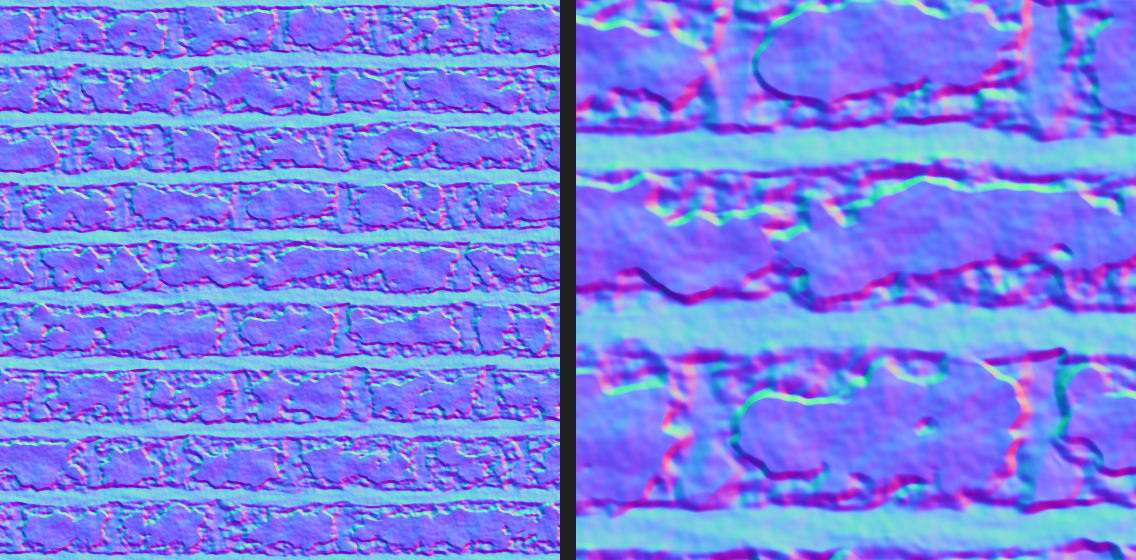
Left: the whole. Right: its middle third, enlarged.
A Shadertoy shader for this texture map:

```glsl
#define ROWS 9.0
#define ROW_BULGE 0.024    // taller courses in the lower half
#define BED_HALF 0.0115    // half width of a horizontal mortar bed
#define BED_SLOPE 0.7      // upward facing tilt of the bed
#define JOINT_HALF 0.011   // half width of a vertical joint
#define JITTER 0.36        // spread of joint positions, in bricks
#define FACE_RISE 0.0068   // height of brick face above its rim
#define FACE_TILT 0.13
#define CHIP 0.029         // raggedness of face outlines
#define ROUGH 0.015        // relief of the broken rim
#define GRAIN 0.001
#define SAMPLE_STEP 0.001

const float BRICKS[9] = float[9](5.0, 5.0, 5.0, 5.0, 4.0, 5.0, 6.0, 5.0, 5.0);
const float PHASE[9] = float[9](0.01, 0.14, 0.04, 0.03, 0.05, 0.04, 0.11, 0.15, 0.07);

float hash(vec2 p) {
    vec3 q = fract(p.xyx * vec3(0.1031, 0.1030, 0.0973));
    q += dot(q, q.yzx + 33.33);
    return fract((q.x + q.y) * q.z);
}

float corner(vec2 cell, vec2 offset, vec2 freq, vec2 f) {
    float angle = 6.2832 * hash(mod(cell + offset, freq) + freq * 1.7);
    return dot(vec2(cos(angle), sin(angle)), f - offset);
}

// Gradient noise that tiles over the unit square, freq cells per side
float gradNoise(vec2 p, vec2 freq) {
    p *= freq;
    vec2 cell = floor(p), f = p - cell;
    vec2 u = f * f * f * (f * (f * 6.0 - 15.0) + 10.0);
    return mix(mix(corner(cell, vec2(0, 0), freq, f), corner(cell, vec2(1, 0), freq, f), u.x),
               mix(corner(cell, vec2(0, 1), freq, f), corner(cell, vec2(1, 1), freq, f), u.x), u.y);
}

// Distance to the nearest vertical joint of a course; a few joints are filled in
float jointDistance(float x, float row) {
    float count = BRICKS[int(row)];
    float u = (x - PHASE[int(row)]) * count;
    float nearest = 1.0;
    for (float k = -1.0; k <= 1.0; k++) {
        float id = floor(u + 0.5) + k;
        vec2 key = vec2(mod(id, count), row);
        float centre = id + JITTER * (hash(key + 17.0) - 0.5);
        float filled = step(0.95, hash(key + 53.0));
        nearest = min(nearest, abs(u - centre) / count + filled);
    }
    return nearest;
}

float height(vec2 p) {
    // Shared noise layers
    float grain = gradNoise(p, vec2(90.0)) + 0.6 * gradNoise(p, vec2(150.0));
    float streak = gradNoise(p, vec2(24.0, 76.0));
    float mid = gradNoise(p, vec2(34.0, 38.0));
    float fine = gradNoise(p + 0.006 * vec2(mid, streak), vec2(66.0, 78.0));

    // Wavy courses
    vec2 q = p;
    q.y += 0.011 * gradNoise(p, vec2(5.0, 9.0)) + 0.004 * gradNoise(p, vec2(17.0, 18.0));
    q.x += 0.012 * gradNoise(p, vec2(11.0, 30.0)) + 0.004 * mid;
    float swell = sin(3.14159 * q.y);
    float course = ROWS * (q.y - ROW_BULGE * swell * swell);
    float row = mod(floor(course), ROWS);
    float rise = (fract(course) - 0.5) / ROWS;            // height from the brick centre
    float fromBed = (fract(course + 0.5) - 0.5) / ROWS;   // signed distance to a bed
    float fromJoint = jointDistance(q.x, row);

    // Brick face with a chipped, round cornered outline inside a broken rim
    vec2 margin = vec2(fromJoint - JOINT_HALF, abs(fromBed) - BED_HALF);
    float inside = 0.03 - length(max(0.03 - margin, 0.0));
    float chips = 0.7 * gradNoise(p, vec2(8.0, 13.0)) + gradNoise(p, vec2(20.0, 23.0))
                + 0.65 * mid + 0.3 * fine + 0.1 * grain;
    float face = smoothstep(0.0, 0.011, inside - 0.010 + CHIP * chips);
    float lumps = 0.006 * gradNoise(p, vec2(22.0, 26.0)) + 0.003 * mid + 0.0007 * fine;
    float rim = ROUGH * (0.35 * mid + 0.35 * streak + 0.5 * fine + 0.12 * grain);
    float brick = FACE_TILT * rise + mix(rim, FACE_RISE + lumps, face);

    // Smoother mortar in the vertical joints
    float joint = -0.05 * rise - 0.001 + 0.004 * gradNoise(p, vec2(60.0, 24.0)) + 0.002 * fine;
    float jointEdge = fromJoint - JOINT_HALF + 0.010 * mid + 0.006 * fine;
    float h = mix(brick, joint, 1.0 - smoothstep(-0.005, 0.006, jointEdge));

    // Sloping mortar beds with crumbling edges
    float bed = -BED_SLOPE * fromBed + 0.0028 * streak + 0.004 * gradNoise(p, vec2(14.0, 27.0))
              + 0.0008 * fine;
    float bedEdge = abs(fromBed) - BED_HALF + 0.007 * gradNoise(p, vec2(13.0, 31.0))
                  + 0.005 * streak + 0.004 * fine;
    h = mix(h, bed, 1.0 - smoothstep(-0.003, 0.006, bedEdge));
    return h + GRAIN * grain;
}

void mainImage(out vec4 fragColor, in vec2 fragCoord) {
    vec2 p = fragCoord / iResolution.xy;
    vec2 e = vec2(SAMPLE_STEP, 0.0);
    vec2 slope = vec2(height(p + e.xy) - height(p - e.xy),
                      height(p + e.yx) - height(p - e.yx)) / (2.0 * SAMPLE_STEP);
    // Tangent space normal with a slight lean to the left
    vec3 normal = normalize(vec3(-0.06 - slope.x, -slope.y, 1.0));
    fragColor = vec4(0.5 + 0.5 * normal, 1.0);
}
```
